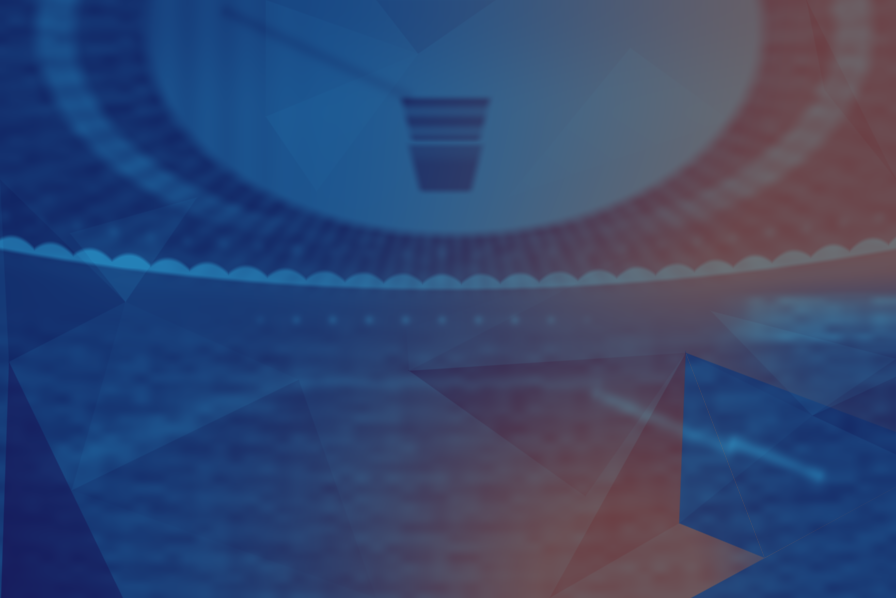
This background is drawn by a Shadertoy shader. Its source:

```glsl
// Blurred stadium bowl under a blue-to-rust duotone, overlaid with translucent facets.

float hash(vec2 p) {
    return fract(sin(dot(p, vec2(127.1, 311.7))) * 4375.5);
}

float noise(vec2 p) {
    vec2 i = floor(p), f = fract(p), e = vec2(1, 0);
    f = f * f * (3. - 2. * f);
    return mix(mix(hash(i), hash(i + e), f.x), mix(hash(i + e.yx), hash(i + e.xx), f.x), f.y);
}

// Signed distance to line a-b, positive on the side of c
float edge(vec2 p, vec2 a, vec2 b, vec2 c) {
    vec2 n = normalize(vec2(a.y - b.y, b.x - a.x));
    return dot(p - a, n) * sign(dot(c - a, n));
}

// Triangle that fades from corner a to strength keep at side b-c
float facet(vec2 p, vec2 a, vec2 b, vec2 c, float keep) {
    float far = edge(p, b, c, a), px = 1. / iResolution.y;
    float d = min(far, min(edge(p, a, b, c), edge(p, c, a, b)));
    return smoothstep(-px, px, d) * mix(keep, 1., clamp(far / edge(a, b, c, a), 0., 1.));
}

// Soft line segment
float streak(vec2 p, vec2 a, vec2 b, float width) {
    vec2 d = b - a;
    float r = length(p - a - d * clamp(dot(p - a, d) / dot(d, d), 0., 1.)) / width;
    return exp(-r * r);
}

// Soft-edged range
float band(float v, float lo, float hi, float soft) {
    return smoothstep(lo - soft, lo + soft, v) * smoothstep(hi + soft, hi - soft, v);
}

// Offset from the nearest of many evenly spaced centres
float repeatX(float x, float gap) {
    return (fract((x - .74) / gap + .5) - .5) * gap;
}

// Brightness of the stadium
float stadium(vec2 p) {
    float grain = noise(p * vec2(38, 60)) - .5;
    float bow = p.y + .12 * (p.x - .75) * (p.x - .75);
    float light = .28 + .07 * noise(p * 5.);

    // Upper tiers: trusses, bright rim and roof opening
    vec2 c = p - vec2(.76, .05);
    float rim = length(c / vec2(.7, .395));
    float hole = length(c / vec2(.52, .345));
    float spokes = .5 + .5 * sin(atan(c.y, c.x) * 90.);
    float tiers = .17 + .1 * grain + .06 * spokes * band(rim, .75, 1.3, .04);
    light = mix(light, tiers, smoothstep(.51, .47, bow));
    light += (.26 + .05 * spokes) * band(rim, .91, 1., .025) * smoothstep(.42, .3, p.y);
    float sky = .5 + .16 * smoothstep(.25, .85, p.x) - .12 * smoothstep(.2, 0., p.y);
    sky += .03 * sin(p.x * 95.) * smoothstep(.6, .3, p.x);
    sky -= .1 * streak(p, vec2(.38, .02), vec2(.68, .16), .012);
    light = mix(light, sky, smoothstep(1.03, .96, hole));

    // Hanging scoreboard
    float side = abs(p.x - .746) + .25 * (p.y - .15);
    float board = band(p.y, .163, .235, .008) * smoothstep(.088, .068, side);
    board *= .75 + .25 * cos((p.y - .17) * 190.);
    float drum = band(p.y, .242, .32, .008) * smoothstep(.095, .075, side);
    light -= .42 * max(board, drum * (.75 + .25 * smoothstep(.25, .28, p.y)));

    // Scalloped canopy with rows of lamps above and below
    float arch = repeatX(p.x, .065);
    float canopy = band(bow, .459 + 14. * arch * arch, .484, .005);
    light += canopy * (.4 + .22 * smoothstep(.7, .1, p.x));
    light += .12 * exp(-pow(abs(bow - .473) / .03, 2.));
    vec2 lamp = vec2(repeatX(p.x, .061), p.y - .535);
    light += .22 * exp(-dot(lamp, lamp) / .00007) * band(p.x, .45, .95, .1);
    lamp.y = bow - .425;
    light += .1 * exp(-dot(lamp, lamp) / .00012);

    // Lower stands, bright gangways and the lit right-hand block
    light += smoothstep(.5, .6, p.y) * (.14 * grain + .03 * sin(bow * 120.));
    light += .12 * streak(p, vec2(.08, .78), vec2(.5, .64), .025);
    light += .1 * streak(p, vec2(.5, .64), vec2(1, .64), .012);
    light += .3 * streak(p, vec2(1, .66), vec2(1.22, .75), .013);
    light += .38 * streak(p, vec2(1.23, .74), vec2(1.37, .795), .012);
    return light + (.3 + .25 * grain) * band(p.y, .495, .57, .012) * smoothstep(1.18, 1.32, p.x);
}

void mainImage(out vec4 fragColor, in vec2 fragCoord) {
    // Height is 1, width 1.5, y points down
    vec2 p = vec2(0, 1) + vec2(1.5, -1) * fragCoord / iResolution.xy;
    float light = stadium(p);

    // Shared facet corners
    vec2 knee = vec2(.445, .195), peak = vec2(.7, .09), wing = vec2(.21, .505);
    vec2 fold = vec2(.5, .635), spike = vec2(.685, .62), hub = vec2(1.148, .59);
    vec2 heel = vec2(1.137, .875), notch = vec2(1.28, .933), tip = vec2(1.36, .695);

    // Facets over the roof, on the left, then in the middle and right
    light += .07 * facet(p, knee, peak, vec2(.53, .32), .4);
    light += .06 * facet(p, vec2(.445, 0), knee, peak, .3);
    light -= .08 * facet(p, peak, vec2(.63, 0), vec2(.83, 0), .8);
    light += .05 * facet(p, vec2(1.055, .08), vec2(1.22, .2), vec2(.85, .33), .2);
    light -= .1 * facet(p, vec2(1.35, 0), vec2(1.38, .15), vec2(1.5, .3), .7);
    light += .14 * facet(p, wing, vec2(.117, .39), vec2(.33, .33), .5);
    light += .07 * facet(p, vec2(.12, .82), wing, fold, .4);
    light -= .12 * facet(p, vec2(.015, .605), vec2(0, .3), wing, .6);
    light -= .08 * facet(p, fold, vec2(.12, .82), vec2(.63, 1), .3);
    light += .06 * facet(p, spike, vec2(.68, .55), vec2(1.07, .42), .2);
    light -= .2 * facet(p, spike, hub, vec2(.98, .83), .4);
    light -= .22 * facet(p, hub, vec2(.92, 1), heel, .6);
    light -= .12 * facet(p, tip, vec2(1.5, .63), vec2(1.5, .76), .8);
    light += .1 * facet(p, vec2(1.19, .52), tip, vec2(1.5, .6), .8);
    light += .08 * facet(p, heel, hub, tip, .5);

    // Warmth from the upper right and lower centre, cut by cool facets
    vec2 glow = (p - 1.) / vec2(.42, .45);
    float warm = smoothstep(.5, 1.42, p.x) * (1. - .75 * smoothstep(.42, .62, p.y));
    warm = min(warm + .95 * exp(-dot(glow, glow)), 1.);
    warm *= 1. - .55 * smoothstep(.42, .58, p.y) * smoothstep(1.15, 1.4, p.x);
    vec2 outer = vec2(1.6, .76);
    float cool = max(facet(p, hub, heel, notch, 1.), facet(p, hub, notch, outer, 1.));
    cool = max(cool, facet(p, vec2(1.12, 1.02), outer, vec2(1.6, 1.2), 1.));
    warm *= 1. - .82 * cool;

    light = clamp(light, 0., 1.);
    vec3 blue = mix(vec3(.06, .11, .36), vec3(.14, .5, .72), light);
    vec3 rust = mix(vec3(.42, .23, .25), vec3(.42, .5, .52), light);

    // Indigo shade in the lower left corner
    float shade = facet(p, vec2(0, 1.05), vec2(.015, .605), vec2(.23, 1.05), .6);
    vec3 color = mix(mix(blue, rust, warm), vec3(.09, .07, .33), .8 * shade);
    fragColor = vec4(color, 1);
}
```
